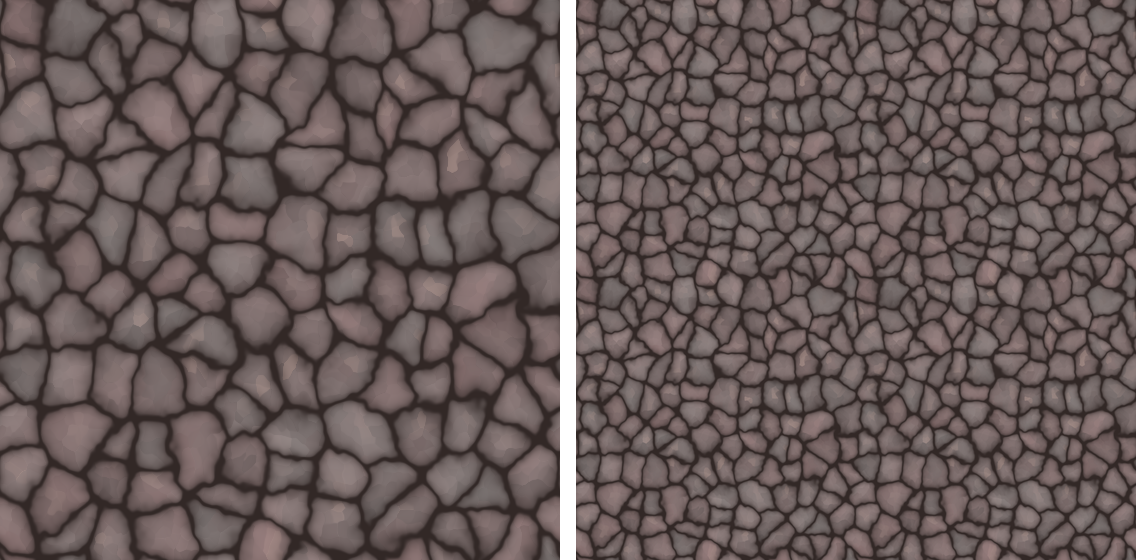
Left, the tile; right, the same tile 2 across and 2 down.
Reproduce this texture procedurally as a Shadertoy shader.

```glsl
// Tiling wall of rounded, packed stones with dark soft joints.
// A warped, wrapping Voronoi pattern gives the stones; smooth brush dabs
// quantise the noise that paints their faces, tints and pale spots.

#define STONES vec2(12.0, 11.0)        // stones across and up
#define DABS 5.0                       // brush dabs per stone cell
#define JITTER 0.86                    // irregularity of the stones
#define BEND 0.34                      // broad bending of the joints
#define WOBBLE 0.15                    // fine waviness of the joints
#define ROUNDING 19.0                  // lower is rounder
#define JOINT 0.07                     // half width of the dark joint
#define FALLOFF 9.5                    // speed of shading towards the face
#define JOINT_COLOR vec3(0.195, 0.157, 0.150)
#define STONE_COLOR vec3(0.520, 0.458, 0.455)
#define SPOT_COLOR vec3(0.690, 0.590, 0.560)

vec2 hash2(vec2 p) {
    vec3 q = fract(p.xyx * vec3(0.1031, 0.1030, 0.0973));
    q += dot(q, q.yzx + 33.33);
    return fract((q.xx + q.yz) * q.zy);
}

// Value noise in two channels, repeating after a whole period.
vec2 noise2(vec2 p, vec2 period) {
    vec2 i = floor(p), f = fract(p);
    f = f * f * (3.0 - 2.0 * f);
    vec2 a = hash2(mod(i, period));
    vec2 b = hash2(mod(i + vec2(1, 0), period));
    vec2 c = hash2(mod(i + vec2(0, 1), period));
    vec2 d = hash2(mod(i + vec2(1, 1), period));
    return mix(mix(a, b, f.x), mix(c, d, f.x), f.y);
}

// Noise at a multiple of the stone grid, centred on zero.
vec2 gridNoise(vec2 p, float scale) {
    return noise2(p * scale + 0.37, STONES * scale) - 0.5;
}

vec2 stoneSeed(vec2 cell) {
    return cell + 0.5 + JITTER * (hash2(mod(cell, STONES) + 3.0) - 0.5);
}

// Pulls a point towards the centre of its brush dab.
vec2 dabCentre(vec2 p) {
    vec2 q = p * DABS, base = floor(q), sum = vec2(0);
    float total = 0.0;
    for (int y = -1; y <= 1; y++)
    for (int x = -1; x <= 1; x++) {
        vec2 cell = base + vec2(x, y);
        vec2 seed = cell + hash2(mod(cell, STONES * DABS) + 71.0);
        vec2 away = seed - q;
        float weight = exp(-16.0 * dot(away, away)) + 1e-9;
        sum += seed * weight;
        total += weight;
    }
    return sum / total / DABS;
}

// Finds the nearest stone; returns the rounded distance to its border.
float stoneBorder(vec2 p, out vec2 home) {
    vec2 base = floor(p);
    float nearest = 1e5;
    home = base;
    for (int y = -2; y <= 2; y++)
    for (int x = -2; x <= 2; x++) {
        vec2 cell = base + vec2(x, y);
        vec2 away = stoneSeed(cell) - p;
        float dist = dot(away, away);
        if (dist < nearest) { nearest = dist; home = cell; }
    }
    vec2 own = stoneSeed(home);
    float sum = 0.0;
    for (int y = -2; y <= 2; y++)
    for (int x = -2; x <= 2; x++) {
        if (x == 0 && y == 0) continue;
        vec2 other = stoneSeed(home + vec2(x, y));
        float edge = dot(0.5 * (own + other) - p, normalize(other - own));
        sum += exp(-ROUNDING * edge);
    }
    return -log(sum) / ROUNDING;
}

void mainImage(out vec4 fragColor, in vec2 fragCoord) {
    vec2 p = fragCoord / iResolution.xy * STONES;

    // Bend the joints
    vec2 warped = p + BEND * gridNoise(p, 1.0) + WOBBLE * gridNoise(p, 3.0)
                + 0.06 * gridNoise(p, 7.0);
    vec2 home;
    float border = stoneBorder(warped, home);
    border = max(border + 0.035 * gridNoise(p, 2.0).x, 0.0);

    // Character of this stone
    vec2 id = mod(home, STONES);
    vec2 look = hash2(id + 17.0), tilt = hash2(id + 41.0) - 0.5;
    vec2 lamp = hash2(id + 59.0);

    // Brush-painted face
    vec2 dab = dabCentre(warped);
    vec2 offset = dab - stoneSeed(home);
    vec2 broad = gridNoise(dab, 2.0), fine = gridNoise(dab, 5.0);
    float light = 1.0 + 0.13 * (look.x - 0.5) + 0.17 * broad.x + 0.08 * fine.x
                + 0.22 * dot(offset, tilt) + 0.06 * offset.y;
    float warm = 1.3 * (look.y - 0.5) + 0.7 * broad.y;
    vec3 face = STONE_COLOR * light * (1.0 + warm * vec3(0.045, -0.030, -0.025));

    // Pale spot on some stones
    vec2 spotAt = offset - vec2(0.25 * (lamp.x - 0.5), 0.08);
    float spot = 1.0 - smoothstep(0.06, 0.27, length(spotAt) + 0.12 * fine.y);
    face = mix(face, SPOT_COLOR, 0.65 * spot * pow(lamp.y, 3.0));

    // Soft shading into the joint
    float shade = (1.0 - exp(-FALLOFF * border)) * smoothstep(0.0, JOINT, border);
    fragColor = vec4(mix(JOINT_COLOR, face, shade), 1.0);
}
```
